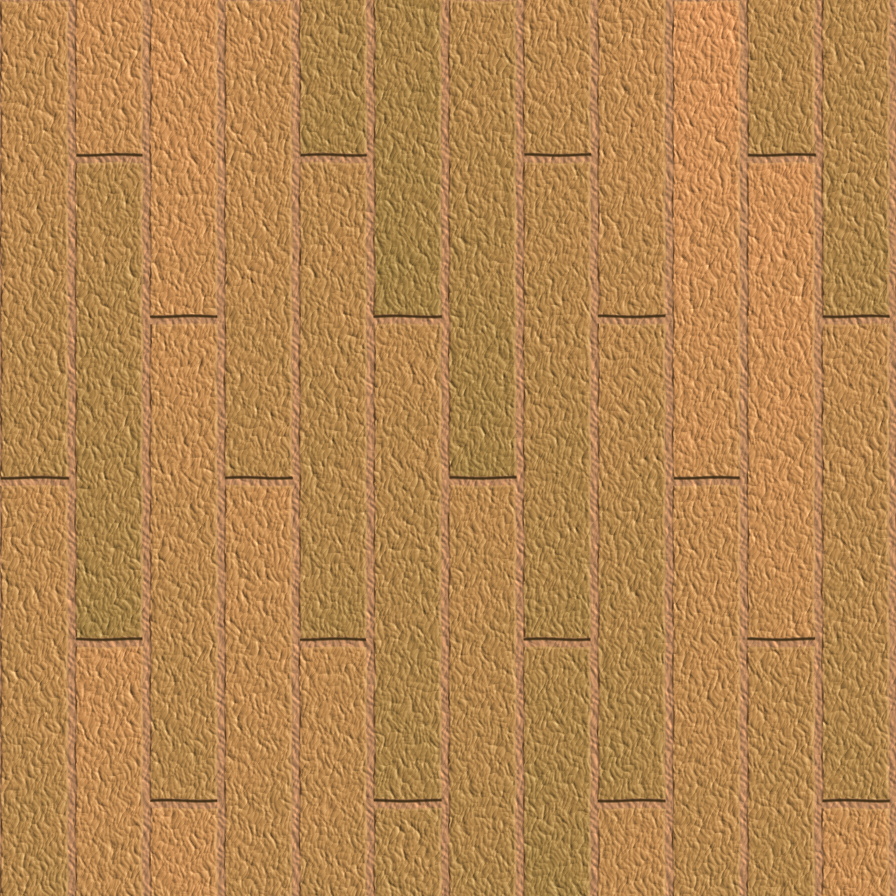
A Shadertoy shader for this texture:

```glsl
// Tall narrow clay bricks standing in twelve columns, each column stepped by a third of a brick.
// Every brick gets a hashed olive-to-orange tint; squared cellular noise is embossed with
// light from the right and above, and the joints carry streaked mortar and broken shadows.

float hash(vec2 p) {
    return fract(sin(dot(p, vec2(127.1, 311.7))) * 43758.5);
}

// Squared distance to the nearest scattered point
float cells(vec2 p) {
    vec2 base = floor(p);
    float nearest = 2.0;
    for (int j = -1; j <= 1; j++)
    for (int i = -1; i <= 1; i++) {
        vec2 id = base + vec2(i, j);
        vec2 d = id + vec2(hash(id), hash(id + 57.3)) - p;
        nearest = min(nearest, dot(d, d));
    }
    return nearest;
}

float relief(vec2 p) {
    p += 0.002 * sin(p.yx * vec2(173.0, 211.0) + 2.0 * sin(p * 67.0));
    return 0.5 * cells(p * vec2(135.0, 88.0)) + 0.36 * cells(p * vec2(250.0, 170.0) + 19.0);
}

// Soft-edged stripe of the given half width around zero
float stripe(float x, float halfWidth, float soft) {
    return 1.0 - smoothstep(halfWidth - soft, halfWidth + soft, abs(x));
}

void mainImage(out vec4 fragColor, in vec2 fragCoord) {
    vec2 p = fragCoord / iResolution.xy;
    float soft = max(0.7 / iResolution.y, 0.0011);

    // Embossed grain
    float grain = relief(p + vec2(0.0019, 0.0013)) - relief(p);

    // Uneven edges: slow waves plus a nibble from the grain
    vec2 q = p + 0.0006 * vec2(sin(p.y * 71.0 + 3.0 * sin(p.x * 23.0)),
                               sin(p.x * 83.0 + 2.0 * sin(p.y * 19.0)));
    q.x += 0.0016 * grain + 0.0003 * sin(p.y * 410.0 + 3.0 * sin(p.y * 83.0));

    // Column, row and position inside the brick, measured from its top left
    float period = 0.5405;
    float column = floor((q.x + 0.0035) * 12.0);
    float down = 1.0 - q.y - 0.1784 - period / 3.0 * mod(column + 2.0, 3.0);
    float row = floor(down / period);
    vec2 f = vec2(q.x + 0.0035 - column / 12.0, down - row * period);
    vec2 lo = vec2(0.0055, 0.003), hi = vec2(0.0795, 0.533);
    vec2 edge = min(f - lo, hi - f);
    float brickMask = smoothstep(-soft, soft, min(edge.x, edge.y));

    // Brick tint, drifting towards olive at the foot
    float s = 2.0 * hash(vec2(column, row) + 4.7) - 1.0;
    float tint = 0.46 + 0.18 * s + 0.26 * s * s * s - 0.28 * (f.y / period - 0.5);
    tint += 0.06 * sin(p.x * 47.0 + 2.0 * sin(p.y * 31.0)) * sin(p.y * 39.0 + p.x * 21.0);
    vec3 brick = mix(vec3(0.60, 0.48, 0.25), vec3(0.84, 0.57, 0.35), tint);

    // Lit facets turn creamy, shaded ones stay brown
    brick *= 1.0 + 1.2 * min(grain, 0.0);
    brick += vec3(0.66, 0.66, 0.58) * max(grain, 0.0);

    // Lit right and top rims, worn unevenly
    float wear = 0.75 + 0.25 * sin(p.y * 151.0 + column * 2.3);
    float rim = wear * stripe(hi.x - f.x - 0.0012, 0.0016, 0.0014)
              + 0.5 * stripe(f.y - lo.y - 0.001, 0.0015, 0.0012);
    brick = mix(brick, vec3(0.90, 0.71, 0.47), 0.6 * min(rim, 1.0));

    // Mortar with slanted streaks
    float streak = sin((p.x + p.y) * 590.0 + 2.5 * sin(p.y * 143.0) + p.x * 90.0);
    vec3 mortar = vec3(0.73, 0.53, 0.37) * (1.0 + 0.12 * streak + 0.8 * grain);
    vec3 color = mix(mortar, brick, brickMask);

    // Shadows under the foot and along the left side, the latter broken up
    float foot = stripe(f.y - 0.5350, 0.0015, 0.0013)
               * smoothstep(-soft, soft, min(f.x - 0.0045, hi.x - f.x));
    float broken = 0.5 + 0.3 * sin(p.y * 97.0 + column * 5.1)
                 + 0.3 * sin(p.y * 263.0 + column + 2.0 * sin(p.y * 41.0));
    float side = stripe(f.x - 0.0048, 0.0009, soft)
               * smoothstep(-soft, soft, min(f.y - lo.y, hi.y - f.y));
    color = mix(color, vec3(0.22, 0.16, 0.07), 0.9 * foot);
    color = mix(color, vec3(0.28, 0.18, 0.09), side * clamp(0.15 + 0.7 * broken, 0.0, 0.9));

    fragColor = vec4(clamp(color, 0.0, 1.0), 1.0);
}
```
